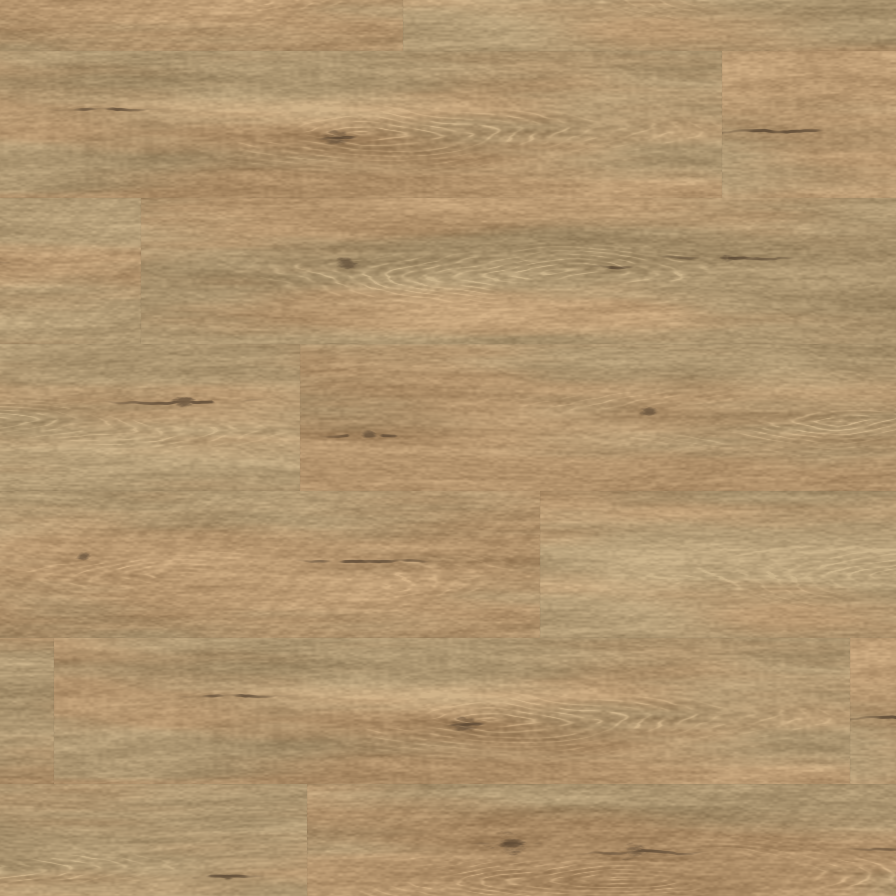
Reproduce this texture procedurally as a Shadertoy shader.

```glsl
// Oak plank floor: staggered boards with cathedral grain, fine fibres, knots and cracks.
#define ROWS 6.11
#define FIRST_SEAM 0.057
#define PLANK_LENGTH 0.889
#define RING_DENSITY 32.0
#define RING_STRETCH 6.0
#define SEAM_WIDTH 0.0014
#define SEAM_SHADE 0.03
#define DARK_OAK vec3(0.56, 0.46, 0.325)
#define LIGHT_OAK vec3(0.79, 0.68, 0.52)
#define WARM_SHIFT vec3(0.032, -0.006, -0.014)
#define CRACK_COLOR vec3(0.32, 0.25, 0.18)

// Position of one butt joint in each row, top to bottom
const float JOINTS[7] = float[7](0.45, 0.806, 0.157, 0.335, 0.603, 0.949, 1.232);

float hash(vec2 p) {
    return fract(sin(dot(p, vec2(127.1, 311.7))) * 43758.5453);
}

float noise(vec2 p) {
    vec2 cell = floor(p), f = fract(p);
    f = f * f * (3.0 - 2.0 * f);
    return mix(mix(hash(cell), hash(cell + vec2(1, 0)), f.x),
               mix(hash(cell + vec2(0, 1)), hash(cell + vec2(1, 1)), f.x), f.y);
}

float fbm(vec2 p) {
    float sum = 0.0, amplitude = 0.53;
    for (int i = 0; i < 4; i++) {
        sum += amplitude * noise(p);
        p = p * 2.03 + 17.3;
        amplitude *= 0.5;
    }
    return sum;
}

// Nested pointed ovals around the heart: x = pale broken line, y = broad ring shade
vec2 cathedral(vec2 d, vec2 grain) {
    d.x += 0.08 * (fbm(grain * vec2(8.0, 50.0)) - 0.5);
    d.y += 0.018 * (noise(grain * vec2(9.0, 14.0)) - 0.5);
    vec2 q = pow(abs(d * vec2(1.0, RING_STRETCH)) + 1e-4, vec2(1.5));
    float radius = pow(q.x + q.y, 1.0 / 1.5);
    float phase = radius * RING_DENSITY + 1.6 * noise(grain * vec2(5.0, 30.0));
    float wave = 0.5 + 0.5 * sin(6.2832 * phase);
    float fade = exp(-pow(d.y / 0.03, 2.0)) * (1.0 - smoothstep(0.25, 0.5, radius));
    fade *= smoothstep(0.35, 0.65, noise(grain * vec2(8.0, 35.0)));
    float broken = smoothstep(0.15, 0.7, noise(grain * vec2(70.0, 190.0)));
    return vec2(pow(wave, 8.0) * broken, wave - 0.5) * fade;
}

// Ragged cracks with a knot on some of them: x = crack and knot core, y = soft halo
vec2 defects(vec2 pos, vec2 grain, vec2 id) {
    vec2 result = vec2(0.0);
    for (int i = 0; i < 3; i++) {
        vec2 key = id * 3.7 + float(i) * 11.3;
        vec2 center = vec2((float(i) + 0.2 + 0.6 * hash(key)) / 3.0 * PLANK_LENGTH,
                           mix(0.38, 0.65, hash(key + 1.0)) / ROWS);
        vec2 d = pos - center;
        d.y += 0.009 * (fbm(vec2(grain.x * 24.0, key.x)) - 0.5);
        float halfLength = mix(0.025, 0.10, hash(key + 2.0));
        float taper = max(0.0, 1.0 - pow(d.x / halfLength, 2.0));
        float ragged = smoothstep(0.25, 0.65, noise(vec2(grain.x * 55.0, key.y)));
        float width = 0.0009 * taper * ragged;
        float crack = taper * ragged * (1.0 - smoothstep(width, width + 0.0016, abs(d.y)));
        crack *= step(0.3, hash(key + 6.0));
        float size = mix(0.005, 0.02, pow(hash(key + 3.0), 2.0));
        float reach = length(d * vec2(0.7, 1.2)) / size;
        reach += 1.8 * (fbm(grain * vec2(50.0, 160.0)) - 0.5);
        float core = (1.0 - smoothstep(0.1, 1.0, reach)) * step(0.4, hash(key + 4.0));
        vec2 spread = d * vec2(18.0, 95.0);
        result = max(result, vec2(max(0.75 * crack, 0.6 * core), exp(-dot(spread, spread))));
    }
    return result;
}

void mainImage(out vec4 fragColor, in vec2 fragCoord) {
    vec2 p = fragCoord / iResolution.y;

    // Board layout
    float across = (1.0 - p.y - FIRST_SEAM) * ROWS;
    float row = floor(across);
    float along = (p.x - JOINTS[clamp(int(row) + 1, 0, 6)]) / PLANK_LENGTH;
    vec2 id = vec2(mod(row, 4.0), floor(along));
    vec2 pos = vec2(fract(along) * PLANK_LENGTH, fract(across) / ROWS);
    float seed = hash(id + 5.0);
    vec2 grain = pos + vec2(seed, hash(id + 9.0)) * 13.0;

    // Fibres: wide bands, streaks, short flecks and pores
    vec2 bent = grain + vec2(0.0, 0.012 * noise(grain * vec2(5.0, 12.0)));
    float bands = fbm(bent * vec2(2.5, 26.0)) - 0.5;
    float streaks = fbm(bent * vec2(12.0, 140.0)) - 0.5;
    float flecks = noise(bent * vec2(95.0, 310.0)) - 0.5;
    float pores = noise(bent * vec2(210.0, 440.0) + 7.0) - 0.5;
    float tone = 0.64 + 0.9 * bands + 0.6 * streaks + 0.3 * flecks + 0.28 * pores;
    tone += 0.14 * (seed - 0.5);

    // Heart rings, knots and cracks
    vec2 heart = vec2(mix(0.3, 0.7, hash(id + 2.0)) * PLANK_LENGTH,
                      mix(0.45, 0.62, hash(id + 3.0)) / ROWS);
    vec2 rings = cathedral(pos - heart, grain);
    vec2 flaw = defects(pos, grain, id);
    tone += 0.42 * rings.x + 0.2 * rings.y - 0.2 * flaw.y;

    // Colour
    vec3 color = mix(DARK_OAK, LIGHT_OAK, clamp(tone, -0.1, 1.1));
    float warmth = fbm(grain * vec2(2.0, 17.0) + 31.0);
    color += WARM_SHIFT * (smoothstep(0.35, 0.65, warmth) - 0.4);
    color = mix(color, CRACK_COLOR, flaw.x);

    // Faint seams between boards
    vec2 edge = min(pos, vec2(PLANK_LENGTH, 1.0 / ROWS) - pos);
    float seam = 1.0 - smoothstep(0.0, SEAM_WIDTH, min(edge.x, edge.y));
    fragColor = vec4(color * (1.0 - SEAM_SHADE * seam), 1.0);
}
```
